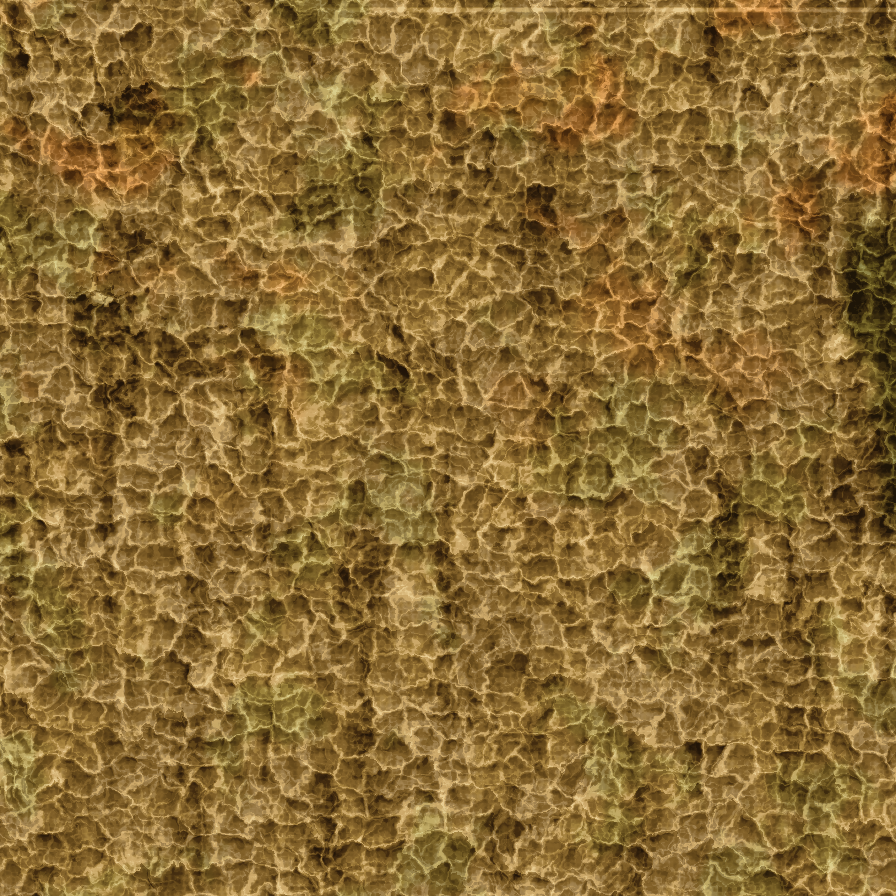
A WebGL 2 fragment shader for this texture:

```glsl
#version 300 es
precision highp float;

uniform vec2 u_resolution;
out vec4 fragColor;

vec2 hash2(vec2 p) {
    vec3 q = fract(p.xyx * vec3(0.1031, 0.103, 0.0973));
    q += dot(q, q.yzx + 33.33);
    return fract((q.xx + q.yz) * q.zy);
}

// Layered sines, roughly -0.8 to 0.8
float waves(vec2 p, float seed) {
    float sum = 0.0, amp = 0.5;
    for (int i = 0; i < 5; i++) {
        sum += amp * sin(p.x + seed + 1.4 * sin(p.y * 0.8 + seed)) * cos(p.y - seed + sin(p.x * 0.7));
        p = mat2(0.8, 0.6, -0.6, 0.8) * p * 1.8 + 2.3;
        amp *= 0.64;
    }
    return sum;
}

// Cellular noise: x = gap to the border, y = cell id, zw = offset from the cell point
vec4 cells(vec2 p, float seed) {
    vec2 base = floor(p), toNearest = vec2(0.0);
    float first = 9.0, second = 9.0, id = 0.0;
    for (int j = -1; j <= 1; j++) {
        for (int i = -1; i <= 1; i++) {
            vec2 cell = base + vec2(i, j);
            vec2 h = hash2(cell + seed);
            vec2 offset = p - cell - 0.1 - 0.8 * h;
            float d = length(offset);
            if (d < first) {
                second = first;
                first = d;
                toNearest = offset;
                id = fract(h.x * 7.3 + h.y * 3.1);
            } else {
                second = min(second, d);
            }
        }
    }
    return vec4(second - first, id, toNearest);
}

float ridge(float gap, float width) {
    return 1.0 - smoothstep(width * 0.15, width, gap);
}

// Long leaning creases: bright crest beside a dark trough
float crease(vec2 p, float lean, float seed) {
    vec4 c = cells(vec2(p.x - lean * p.y, p.y) * vec2(40.0, 8.0), seed);
    return ridge(c.x, 0.25) - 0.8 * smoothstep(0.0, 0.5, c.z);
}

vec3 ramp(float tone, float pale) {
    vec3 c = mix(vec3(0.13, 0.08, 0.03), vec3(0.26, 0.17, 0.06), smoothstep(-0.25, 0.05, tone));
    c = mix(c, vec3(0.39, 0.28, 0.10), smoothstep(0.05, 0.24, tone));
    c = mix(c, vec3(0.51, 0.38, 0.16), smoothstep(0.24, 0.48, tone));
    c = mix(c, mix(vec3(0.65, 0.51, 0.24), vec3(0.63, 0.51, 0.31), pale), smoothstep(0.48, 0.75, tone));
    c = mix(c, vec3(0.80, 0.66, 0.41), smoothstep(0.75, 0.98, tone));
    return mix(c, vec3(0.91, 0.80, 0.57), smoothstep(1.05, 1.4, tone));
}

void main() {
    vec2 uv = gl_FragCoord.xy / u_resolution;
    vec2 p = gl_FragCoord.xy / u_resolution.y;

    // Crumpled coordinates
    vec2 warp = vec2(waves(p * 75.0, 1.0), waves(p * 75.0, 4.7));
    vec2 q = p + 0.008 * warp + 0.012 * vec2(waves(p * 19.0, 2.2), waves(p * 19.0, 8.1));

    // Broad masks
    float streak = smoothstep(0.0, 0.6, waves(vec2(q.x * 38.0, q.y * 6.0), 3.4));
    float drift = waves(p * 9.0, 6.3);
    float patches = smoothstep(-0.35, 0.35, waves(p * 42.0, 5.5));

    // Arched scales with crests and shaded hollows
    vec4 scale = cells(q * vec2(29.0, 33.0), 11.0);
    vec4 flake = cells((q + 0.003 * warp.yx) * vec2(52.0, 58.0), 47.0);
    float hollow = smoothstep(-0.25, 0.5, scale.w + 0.35 * scale.z);
    float tone = 0.60 + 0.10 * drift - 0.28 * streak;
    tone += ridge(scale.x, 0.24) * mix(0.22, 0.50, patches);
    tone += ridge(flake.x, 0.26) * mix(0.28, 0.12, patches);
    tone -= 0.30 * hollow + 0.16 * smoothstep(-0.1, 0.5, flake.w);
    tone += 0.22 * (scale.y - 0.5) + 0.14 * (flake.y - 0.5);

    // Creases lean left on one side and right on the other
    float side = smoothstep(0.35, 0.6, uv.x + 0.2 * drift);
    float folded = smoothstep(0.05, 0.45, waves(p * vec2(24.0, 13.0), 9.2));
    float folds = mix(crease(q, -0.45, 71.0), crease(q, 0.55, 93.0), side);
    tone += folded * 0.34 * folds + streak * 0.18 * crease(q, 0.0, 29.0);

    // Scorched spots and the shaded right margin
    vec4 spot = cells(q * vec2(8.0, 9.0) + 0.3 * warp, 5.0);
    float upperLeft = smoothstep(0.75, 0.1, uv.x) * smoothstep(0.3, 0.65, uv.y);
    float scorch = step(0.68, spot.y) * upperLeft * (1.0 - smoothstep(0.12, 0.42, length(spot.zw)));
    float margin = smoothstep(0.95, 0.99, uv.x + 0.035 * drift + 0.012 * warp.x);
    margin *= smoothstep(0.38, 0.46, uv.y) * smoothstep(0.8, 0.7, uv.y);
    tone -= 0.45 * scorch + 0.5 * margin;

    // Woven threads and stipple
    vec4 grain = cells(p * vec2(165.0, 185.0), 17.0);
    float weave = sin(p.x * 740.0) + sin(p.y * 690.0);
    float open = 1.0 - 0.6 * hollow;
    tone += open * (0.26 * (grain.y - 0.5) + 0.16 * (0.3 - grain.x)) + 0.025 * weave;
    tone += 0.05 * sin(p.x * 210.0 + 2.0 * sin(p.x * 37.0));

    // Pale hem along the top
    float hem = smoothstep(0.004, 0.001, abs(uv.y - 0.989)) * smoothstep(0.25, 0.5, uv.x);
    tone += 0.45 * hem;

    // Colour with rust and olive tints
    float pale = smoothstep(-0.4, 0.4, waves(p * 23.0, 7.7) + 0.1 * weave);
    vec3 color = ramp(tone, pale);
    float rust = smoothstep(0.1, 0.6, waves(p * 14.0, 12.4)) * smoothstep(0.3, 0.9, uv.y);
    color *= mix(vec3(1.0), vec3(1.08, 0.92, 0.78), rust);
    float olive = max(margin, 0.5 * smoothstep(0.1, 0.5, waves(p * 17.0, 15.8)));
    color *= mix(vec3(1.0), vec3(0.88, 1.02, 0.92), olive);
    fragColor = vec4(clamp(color, 0.0, 1.0), 1.0);
}
```
